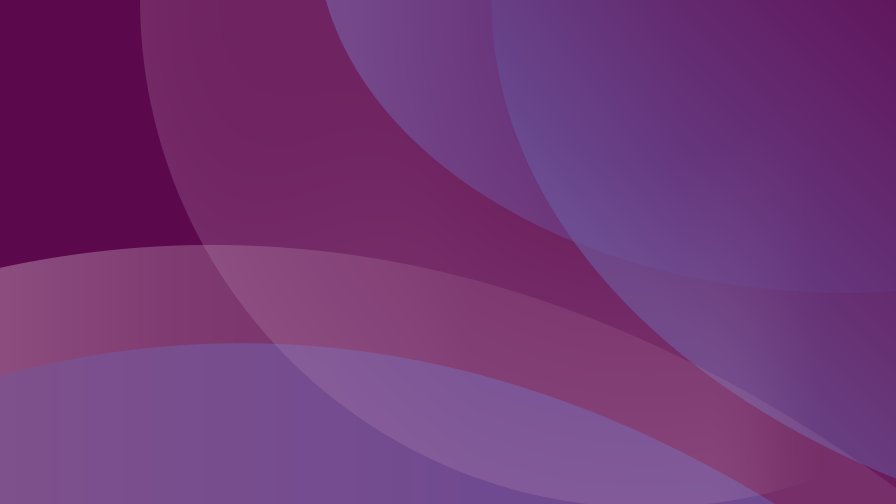
Write a Shadertoy shader that draws this background.

```glsl
// Overlapping translucent ellipses in plum and violet on a dark ground.
// Each layer is an ellipse distance turned into smooth coverage, then
// blended over the layers below with its own colour or opacity gradient.

#define GROUND_DARK  vec3(0.361, 0.031, 0.298)
#define GROUND_WARM  vec3(0.416, 0.114, 0.357)
#define PALE_ROSE    vec3(0.785, 0.645, 0.745)
#define PALE_LILAC   vec3(0.725, 0.550, 0.705)
#define VIOLET       vec3(0.424, 0.253, 0.525)
#define PLUM         vec3(0.408, 0.160, 0.440)
#define BLUE_VIOLET  vec3(0.408, 0.345, 0.620)
#define DEEP_PLUM    vec3(0.357, 0.039, 0.310)
#define MAUVE        vec3(0.494, 0.314, 0.549)
#define INDIGO       vec3(0.439, 0.290, 0.565)

// Approximate signed distance to an ellipse, negative inside
float ellipseDistance(vec2 p, vec2 center, vec2 radii) {
    vec2 q = (p - center) / radii;
    float k = length(q);
    return k * (k - 1.0) / max(length(q / radii), 1e-4);
}

// One-pixel soft coverage of the inside
float coverage(float distance) {
    return clamp(0.5 - distance * iResolution.y, 0.0, 1.0);
}

// Linear ramp from 0 to 1
float ramp(float start, float end, float value) {
    return clamp((value - start) / (end - start), 0.0, 1.0);
}

void mainImage(out vec4 fragColor, in vec2 fragCoord) {
    // Height spans 0 to 1
    vec2 p = fragCoord / iResolution.y;

    // Ground
    vec3 color = mix(GROUND_DARK, GROUND_WARM, smoothstep(0.30, 0.88, p.x));

    // Violet ellipse hanging from the top
    float hanging = coverage(ellipseDistance(p, vec2(1.678, 1.137), vec2(1.051, 0.718)));
    color = mix(color, mix(VIOLET, PLUM, ramp(0.70, 1.35, p.x)), hanging);

    // Blue ellipse on the right, darkening toward the upper corner
    float right = coverage(ellipseDistance(p, vec2(2.653, 1.0), vec2(1.678, 1.113)));
    float diagonal = ramp(1.20, 1.94, 0.7 * (p.x + p.y));
    color = mix(color, mix(BLUE_VIOLET, DEEP_PLUM, diagonal), 0.6 * right);

    // Rose hill, fading to the right
    float hill = coverage(ellipseDistance(p, vec2(0.421, -9.266), vec2(4.373, 9.780)));
    color = mix(color, PALE_ROSE, hill * mix(0.44, 0.13, ramp(0.0, 0.93, p.x)));

    // Violet hill in front
    float front = coverage(ellipseDistance(p, vec2(0.479, -8.616), vec2(3.998, 8.935)));
    color = mix(color, mix(MAUVE, INDIGO, ramp(0.0, 0.95, p.x)), front);

    // Pale veil, strongest along its lower left rim
    float rim = ellipseDistance(p, vec2(1.285, 1.0), vec2(1.007));
    float veil = 0.25 * ramp(0.68, 0.0, -rim) * (1.0 - smoothstep(1.40, 1.65, p.x));
    color = mix(color, PALE_LILAC, veil * coverage(rim));

    fragColor = vec4(color, 1.0);
}
```
